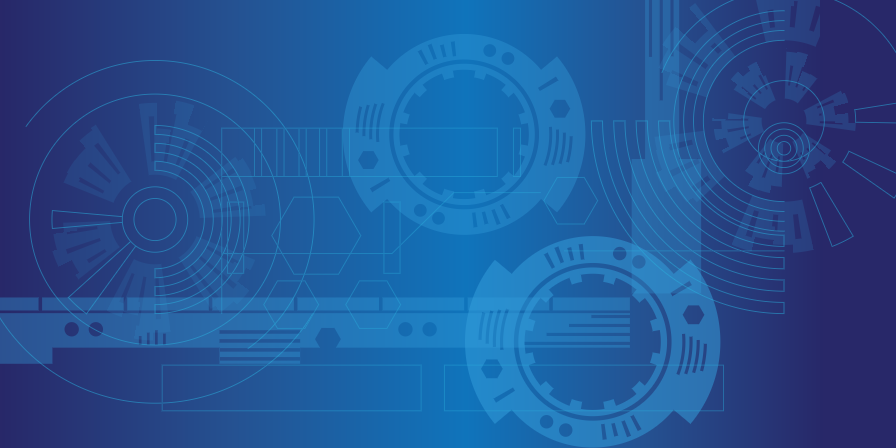
This background is drawn by a Shadertoy shader. Its source:

```glsl
const vec3 EDGE_COLOR = vec3(0.155, 0.155, 0.41);
const vec3 MID_COLOR = vec3(0.145, 0.32, 0.57);
const vec3 CORE_COLOR = vec3(0.06, 0.455, 0.735);
const vec3 PLATE_COLOR = vec3(0.2, 0.62, 0.86);
const vec3 LINE_COLOR = vec3(0.16, 0.68, 0.86);
const float LINE_HALF = 0.1;
const float LINE_ALPHA = 0.55;
const vec2 LEFT_HUB = vec2(34.6, 51);
const vec2 RIGHT_HUB = vec2(175, 73);
const vec2 UPPER_GEAR = vec2(103.6, 70);
const vec2 LOWER_GEAR = vec2(132.3, 23.7);

float px; // size of one pixel; the canvas is 100 units high

float fill(float d) { return clamp(0.5 - d / px, 0.0, 1.0); }
float hash(float n) { return fract(sin(n * 127.1) * 43758.5453); }
float angleOf(vec2 p) { return degrees(atan(p.y, p.x)); }
vec2 polar(float r, float a) { return r * vec2(cos(radians(a)), sin(radians(a))); }

float box(vec2 p, float x0, float y0, float x1, float y1) {
  return max(max(x0 - p.x, p.x - x1), max(y0 - p.y, p.y - y1));
}
float hexagon(vec2 p, float apothem) {
  p = abs(p);
  return max(p.y, 0.866 * p.x + 0.5 * p.y) - apothem;
}
float segment(vec2 p, vec2 a, vec2 b) {
  vec2 ab = b - a;
  return length(p - a - ab * clamp(dot(p - a, ab) / dot(ab, ab), 0.0, 1.0));
}
// Ring sector; angles in degrees
float sector(float r, float a, float r0, float r1, float halfAngle) {
  return max(max(r0 - r, r - r1), (abs(a) - halfAngle) * radians(r));
}
float wedge(vec2 p, float a, float r0, float r1, float halfAngle) {
  a = mod(angleOf(p) - a + 180.0, 360.0) - 180.0;
  return sector(length(p), a, r0, r1, halfAngle);
}
void addLine(inout float d, float shape) { d = min(d, abs(shape)); }

// Gear with half-turn symmetry, broad shoulders and cut-outs
float gear(vec2 p) {
  float r = length(p), a = mod(angleOf(p) + 45.0, 180.0) - 45.0;
  vec2 q = polar(r, a);
  float body = min(sector(r, a, 17.6, 28.5, 40.0), abs(r - 20.6) - 3.0);
  float cuts = hexagon(q - polar(23.3, 15.0), 2.1);
  cuts = min(cuts, sector(r, a - 31.0, 20.5, 25.5, 1.2));
  for (float k = 0.0; k < 4.0; k++) {
    cuts = min(cuts, sector(r, a - 97.0 - 7.0 * k, 18.5 + hash(k), 21.5 + 2.0 * hash(k + 5.0), 1.2));
    cuts = min(cuts, sector(r, a + 8.0, 20.0 + 1.6 * k, 20.7 + 1.6 * k, 13.0 - 2.0 * k));
    if (k < 2.0) cuts = min(cuts, length(q - polar(20.6, 60.0 + 13.0 * k)) - 1.5);
  }
  float teeth = sector(r, mod(a, 30.0) - 15.0, 13.6, 15.5, 5.0);
  return fill(min(max(body, -cuts), min(abs(r - 15.9) - 0.7, teeth)));
}

// Broken rotor blades with jagged tips
float rotor(vec2 p, float inner, float outer, float phase) {
  float a = angleOf(p) + phase, r = length(p);
  float tip = outer - 7.0 * hash(floor(a / 9.0) + phase);
  float blade = sector(r, mod(a, 60.0) - 30.0, inner, tip, 18.0);
  float slot = sector(r, mod(a, 12.0) - 6.0, inner + 3.0, tip - 3.0, 1.5);
  return fill(max(blade, -slot));
}

// Slotted horizontal bar and vertical column
float beams(vec2 p) {
  float bar = box(p, -1.0, 22.4, 140.6, 30.1);
  bar = min(bar, box(p, -1.0, 18.8, 11.7, 23.0));
  bar = min(bar, box(p, 49.0, 18.8, 67.0, 23.0));
  float cap = box(p, -1.0, 30.7, 140.6, 33.6);
  bar = min(bar, max(cap, 0.4 - abs(mod(p.x, 19.0) - 9.0)));
  float cuts = hexagon(p - vec2(73.2, 24.3), 2.5);
  for (float k = 0.0; k < 4.0; k++) {
    vec2 hole = vec2(16.0 + 5.4 * mod(k, 2.0) + 74.5 * floor(k / 2.0), 26.5);
    cuts = min(cuts, length(p - hole) - 1.6);
    cuts = min(cuts, box(p, 49.0, 19.5 + 2.0 * k, 67.0, 20.3 + 2.0 * k));
    cuts = min(cuts, box(p, 31.0 + 1.8 * k, 23.0, 31.6 + 1.8 * k, 25.0 + 3.0 * hash(k)));
    cuts = min(cuts, box(p, 117.0 + 5.0 * k, 23.0 + 2.0 * k, 141.0, 23.7 + 2.0 * k));
  }
  float column = min(box(p, 144.0, 35.0, 151.6, 101.0), box(p, 141.0, 34.5, 156.5, 64.5));
  float slots = max(abs(mod(p.x, 2.4) - 1.2) - 0.35, 76.0 + 12.0 * hash(floor(p.x / 2.4)) - p.y);
  return 0.36 * fill(max(bar, -cuts)) + 0.3 * fill(max(column, -slots));
}

// Circles, arcs and wedges around both hubs
float hubLines(vec2 p) {
  vec2 l = p - LEFT_HUB, h = p - RIGHT_HUB;
  float rl = length(l), rr = length(h);
  float d = min(abs(rl - 28.0), min(abs(rl - 7.3), abs(rl - 4.7)));
  d = min(d, max(abs(rl - 35.5), -l.x - l.y - 8.0));
  d = min(d, max(abs(rl - 41.0), l.y + 0.6 * abs(l.x)));
  d = min(d, max(abs(rr - 29.3), -h.y - 0.4 * h.x));
  addLine(d, wedge(l, 180.0, 7.3, 23.0, 5.0));
  addLine(d, wedge(l, 228.0, 7.3, 26.0, 6.0));
  addLine(d, rr - 9.0);
  for (float k = 0.0; k < 4.0; k++) {
    addLine(d, wedge(h, 225.0, 25.5 + 5.0 * k, 28.0 + 5.0 * k, 45.0));
    addLine(d, length(h + vec2(0, 6.1)) - 1.5 - 1.4 * k);
    d = min(d, max(abs(rr - 18.0 - 2.2 * k), h.x));
    if (k > 2.0) continue;
    addLine(d, wedge(l, 0.0, 11.0 + 4.0 * k, 13.0 + 4.0 * k, 90.0));
    addLine(d, wedge(h, 4.0 - 34.0 * k, 16.0, 30.0, 5.0));
  }
  return fill(d - LINE_HALF);
}

// Outlined boxes, hexagons and routed traces
float panelLines(vec2 p) {
  float d = abs(box(p, 49.5, 60.6, 111.0, 71.4));
  for (float k = 0.0; k < 6.0; k++) {
    float x = k > 4.0 ? 114.6 : 56.8 + 4.8 * k + 0.8 * hash(k);
    addLine(d, box(p, x, 60.6, x + 1.6, 71.4));
    if (k > 1.0) continue;
    addLine(d, box(p, 50.8 + 34.9 * k, 39.0, 54.4 + 34.9 * k, 54.9));
    addLine(d, hexagon(p - vec2(65.0 + 18.3 * k, 32), 5.3));
    addLine(d, box(p, 36.2 + 63.0 * k, 8.3, 94.0 + 67.5 * k, 18.5));
  }
  addLine(d, hexagon(p - vec2(70.6, 47.4), 8.6));
  addLine(d, hexagon(p - vec2(127.4, 55.2), 5.2));
  d = min(d, segment(p, vec2(49.5, 43.4), vec2(87.5, 43.4)));
  d = min(d, segment(p, vec2(87.5, 43.4), vec2(101.3, 57)));
  d = min(d, segment(p, vec2(101.3, 57), vec2(120.6, 57)));
  d = min(d, segment(p, vec2(49.5, 30), vec2(49.5, 60.6)));
  d = min(d, segment(p, vec2(126, 44), vec2(175, 44)));
  return fill(d - LINE_HALF);
}

void mainImage(out vec4 fragColor, in vec2 fragCoord) {
  px = 100.0 / iResolution.y;
  vec2 p = fragCoord * px;
  float x = fragCoord.x / iResolution.x;
  // Backdrop, brightest just right of the centre
  float t = clamp(x < 0.52 ? x / 0.52 : (0.92 - x) / 0.4, 0.0, 1.0);
  vec3 color = mix(EDGE_COLOR, MID_COLOR, min(2.0 * t, 1.0));
  color = mix(color, CORE_COLOR, max(2.0 * t - 1.0, 0.0));
  // Translucent plates
  float plates = 0.13 * rotor(p - LEFT_HUB, 10.0, 27.0, 10.0);
  plates += 0.2 * rotor(p - RIGHT_HUB, 5.0, 17.0, 20.0);
  plates += 0.17 * rotor(p - RIGHT_HUB, 18.0, 33.0, 5.0) * step(p.x, 183.0);
  color = mix(color, PLATE_COLOR, plates);
  color = mix(color, PLATE_COLOR, beams(p));
  color = mix(color, PLATE_COLOR, 0.36 * gear((p - UPPER_GEAR) / 0.95));
  color = mix(color, PLATE_COLOR, 0.52 * gear(p - LOWER_GEAR));
  // Drafting lines
  float lines = max(hubLines(p), 0.8 * panelLines(p));
  fragColor = vec4(mix(color, LINE_COLOR, LINE_ALPHA * lines), 1.0);
}
```
